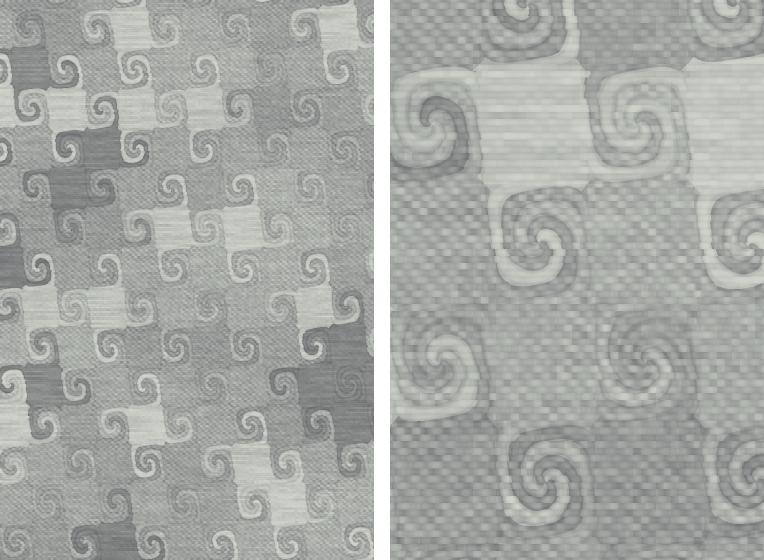
Left: the whole. Right: its middle third, enlarged.
Reproduce this pattern procedurally as a WebGL 2 fragment shader.

```glsl
#version 300 es
precision highp float;
// Flat-woven rug: interlocking pinwheels in light, mid and dark wool.
// A checkerboard alternates plain blocks with cells where the four
// neighbouring blocks curl together as a four-armed spiral.

#define CELL vec2(0.0612, 0.0707)   // block size in canvas heights
#define ORIGIN vec2(0.052, 0.948)   // centre of one spiral
#define SHEAR 0.0027                // sideways drift per row
#define TURNS 1.05                  // turns of each spiral arm
#define LINE_WIDTH 0.026            // outline, in cells
#define THREADS 245.0               // weft threads down the canvas
#define DARK_SHARE 0.18
#define LIGHT_SHARE 0.22
#define DARK_WOOL vec3(0.455, 0.463, 0.468)
#define LIGHT_WOOL vec3(0.79, 0.808, 0.775)

uniform vec2 u_resolution;
out vec4 fragColor;

const float PI = 3.14159265;

float hash(vec2 p) {
    return fract(sin(dot(p, vec2(127.1, 311.7))) * 43758.5453);
}

float noise(vec2 p) {
    vec2 i = floor(p), f = fract(p);
    f = f * f * (3.0 - 2.0 * f);
    return mix(mix(hash(i), hash(i + vec2(1, 0)), f.x),
               mix(hash(i + vec2(0, 1)), hash(i + vec2(1, 1)), f.x), f.y);
}

// Wool tone of one pinwheel, 0 dark to 1 light
float woolTone(vec2 id) {
    float h = hash(id + 3.7);
    if (h < DARK_SHARE) return 0.2;
    if (h > 1.0 - LIGHT_SHARE) return 0.89;
    return mix(0.41, 0.64, hash(id + 19.3));
}

// Radius that is round at the centre and nearly square at the cell edge
float softSquareRadius(vec2 q) {
    vec2 a = pow(abs(q), vec2(5.0));
    float square = pow(a.x + a.y + 1e-9, 0.2);
    return mix(length(q), square, smoothstep(0.2, 0.48, square));
}

vec3 rug(vec2 p) {
    // Uneven hand weaving
    vec2 thread = p * THREADS;
    float row = floor(thread.y);
    vec2 g = (p - ORIGIN) / CELL;
    g.x += g.y * SHEAR / CELL.x;
    g += 0.14 * (vec2(noise(p * 6.0), noise(p * 6.0 + 31.0)) - 0.5);
    g.x += 0.035 * (hash(vec2(row, 5.0)) - 0.5);

    vec2 id = floor(g + 0.5);
    vec2 q = g - id;
    float outline = 0.0, curl = 0.0;

    // Spiral cell: twist the four sectors toward the centre
    if (mod(id.x + id.y, 2.0) < 0.5) {
        float s = softSquareRadius(q);
        float twist = TURNS * 2.0 * PI * pow(max(1.0 - 2.0 * s, 0.0), 0.88);
        float phase = (atan(q.y, q.x) + 0.75 * PI - twist) / (0.5 * PI);
        float sector = floor(phase);
        float angle = sector * 0.5 * PI;
        id += floor(vec2(sin(angle), -cos(angle)) + 0.5);

        // Distance to the nearest arm edge from the phase gradient
        float slope = length(vec2(1.0 / max(s, 0.05), TURNS * 4.0 * PI)) / (0.5 * PI);
        float f = phase - sector;
        float edge = min(f, 1.0 - f) / slope;
        outline = 1.0 - smoothstep(0.4 * LINE_WIDTH, 1.3 * LINE_WIDTH, edge);
        float inside = 1.0 - smoothstep(0.38, 0.48, s);
        outline *= mix(0.7, 1.0, inside);
        curl = inside * (mod(sector, 2.0) < 0.5 ? 1.0 : -0.6);
    }

    float tone = woolTone(id);
    float plain = smoothstep(0.1, 0.3, abs(tone - 0.53));
    tone += 0.13 * curl * (1.0 - 0.5 * plain) - 0.17 * outline;

    // Long streaks in plain wool, broken twill in mixed wool, grain in both
    float streak = noise(vec2(thread.x * 0.07, row)) - 0.5;
    float shortStreak = noise(vec2(thread.x * 0.3, row + 400.0)) - 0.5;
    float twill = sin(thread.x * 2.3 + row * 2.5) * (0.5 + noise(thread * 0.12));
    float grain = hash(floor(thread * vec2(0.9, 1.0))) - 0.5;
    tone += mix(0.11, 0.22, plain) * streak + 0.15 * shortStreak;
    tone += mix(0.1, 0.02, plain) * twill + mix(0.2, 0.1, plain) * grain;

    // Dips between threads and broad fading
    tone += 0.04 * cos(2.0 * PI * (thread.y - row - 0.5));
    tone += 0.12 * (noise(p * vec2(4.0, 9.0) + 8.0) - 0.5);
    return mix(DARK_WOOL, LIGHT_WOOL, clamp(tone, -0.1, 1.05));
}

void main() {
    // Four samples per pixel smooth every edge
    vec3 color = vec3(0.0);
    for (int i = 0; i < 4; i++) {
        vec2 offset = vec2(i % 2, i / 2) * 0.5 - 0.25;
        color += rug((gl_FragCoord.xy + offset) / u_resolution.y);
    }
    fragColor = vec4(color * 0.25, 1.0);
}
```
